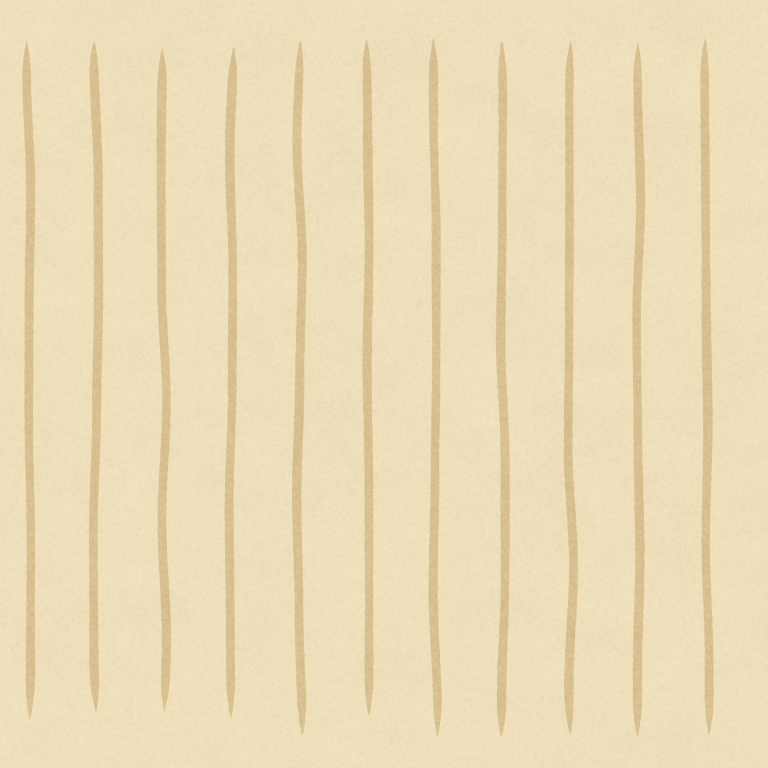
This pattern is drawn by a Shadertoy shader. Its source:

```glsl
const float STRIPE_COUNT = 11.0;
const float FIRST_X = 0.0368;
const float SPACING = 0.0883;
const float HALF_WIDTH = 0.0058;
const float TOP_Y = 0.945;
const float BOTTOM_Y = 0.054;
const float TOP_JITTER = 0.007;
const float BOTTOM_JITTER = 0.018;
const float TAPER_LENGTH = 0.052;
const float WOBBLE = 0.0075;
const float EDGE_ROUGHNESS = 0.0009;
const float GRAIN_CELLS = 420.0;
const float GRAIN_STRENGTH = 0.032;
const float MOTTLE_STRENGTH = 0.024;
const vec3 PAPER = vec3(0.934, 0.872, 0.730);
const vec3 STRIPE = vec3(0.850, 0.752, 0.562);

float hash(vec2 p) {
    vec3 q = fract(vec3(p.xyx) * 0.1031);
    q += dot(q, q.yzx + 33.33);
    return fract((q.x + q.y) * q.z);
}

float valueNoise(vec2 p) {
    vec2 cell = floor(p);
    vec2 f = fract(p);
    f = f * f * (3.0 - 2.0 * f);
    float low = mix(hash(cell), hash(cell + vec2(1.0, 0.0)), f.x);
    float high = mix(hash(cell + vec2(0.0, 1.0)), hash(cell + vec2(1.0)), f.x);
    return mix(low, high, f.y);
}

float fbm(vec2 p) {
    float sum = 0.0;
    float amplitude = 0.5;
    for (int i = 0; i < 4; i++) {
        sum += amplitude * valueNoise(p);
        p = p * 2.03 + 17.1;
        amplitude *= 0.5;
    }
    return sum;
}

// Coverage of the nearest hand-drawn stripe
float stripeMask(vec2 uv, float pixel) {
    float id = clamp(floor((uv.x - FIRST_X) / SPACING + 0.5), 0.0, STRIPE_COUNT - 1.0);
    float seed = id * 7.0 + 3.0;

    // Slow sideways drift
    float drift = valueNoise(vec2(uv.y * 6.5 + seed * 3.7, seed)) - 0.5;
    float center = FIRST_X + id * SPACING + WOBBLE * drift;

    // Uneven, pointed ends
    float top = TOP_Y + TOP_JITTER * (hash(vec2(seed, 1.0)) - 0.5) * 2.0;
    float bottom = BOTTOM_Y + BOTTOM_JITTER * (hash(vec2(seed, 2.0)) - 0.5) * 2.0;
    float fromEnd = min(top - uv.y, uv.y - bottom);
    float t = clamp(fromEnd / TAPER_LENGTH, 0.0, 1.0);
    float taper = 1.0 - (1.0 - t) * (1.0 - t);

    // Slight swelling and rough edges
    float swell = 0.92 + 0.16 * valueNoise(vec2(uv.y * 9.0, seed + 50.0));
    float rough = EDGE_ROUGHNESS * (fbm(uv * vec2(60.0, 170.0)) - 0.47);
    float dist = abs(uv.x - center) - HALF_WIDTH * taper * swell + rough;
    float inside = 1.0 - smoothstep(-0.7 * pixel, 0.7 * pixel, dist);
    return inside * smoothstep(0.0, 2.0 * pixel, fromEnd);
}

void mainImage(out vec4 fragColor, in vec2 fragCoord) {
    vec2 uv = fragCoord / iResolution.xy;
    float pixel = 1.0 / iResolution.y;

    float mask = stripeMask(uv, pixel);
    vec3 color = mix(PAPER, STRIPE, mask);

    // Paper grain and faint blotches
    float grain = valueNoise(uv * GRAIN_CELLS) - 0.5;
    float mottle = fbm(uv * vec2(18.0, 24.0)) - 0.47;
    float shade = GRAIN_STRENGTH * grain * mix(1.0, 1.5, mask) + MOTTLE_STRENGTH * mottle;
    color += shade * vec3(0.85, 1.0, 1.2);

    fragColor = vec4(clamp(color, 0.0, 1.0), 1.0);
}
```
